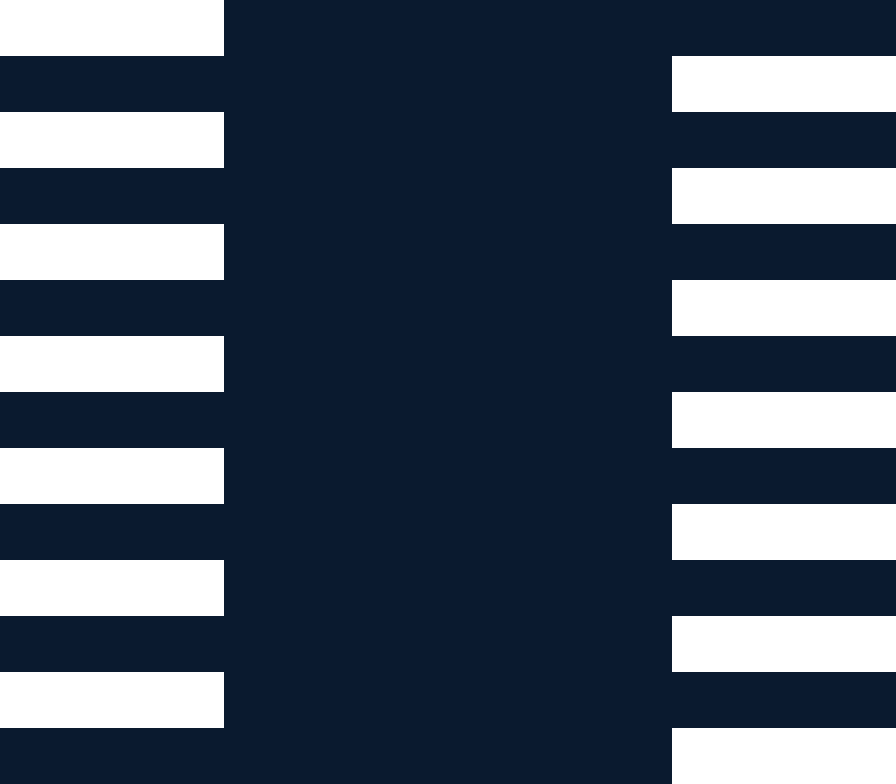
Reproduce this pattern procedurally as a Shadertoy shader.

```glsl
// Two staggered ladders of white bars along the sides of a navy field.
#define BAR_PAIRS 7.0
#define COLUMN_WIDTH 0.25
#define NAVY vec3(0.039, 0.102, 0.184)
#define WHITE vec3(1.0)

// Coverage of a shape from its signed distance (positive inside)
float coverage(float dist, float pixel) {
    return clamp(dist / pixel + 0.5, 0.0, 1.0);
}

// Periodic distance to the bar edges: positive in the lower half of each pair
float barDistance(float y) {
    return (0.25 - abs(fract(y * BAR_PAIRS + 0.25) - 0.5)) / BAR_PAIRS;
}

void mainImage(out vec4 fragColor, in vec2 fragCoord) {
    vec2 uv = fragCoord / iResolution.xy;
    vec2 pixel = 1.0 / iResolution.xy;

    // Side columns
    float leftColumn = coverage(COLUMN_WIDTH - uv.x, pixel.x);
    float rightColumn = coverage(uv.x - (1.0 - COLUMN_WIDTH), pixel.x);

    // Right bars fill the lower half of each pair, left bars the upper half
    float lowerBar = coverage(barDistance(uv.y), pixel.y);
    float bars = rightColumn * lowerBar + leftColumn * (1.0 - lowerBar);

    fragColor = vec4(mix(NAVY, WHITE, bars), 1.0);
}
```
